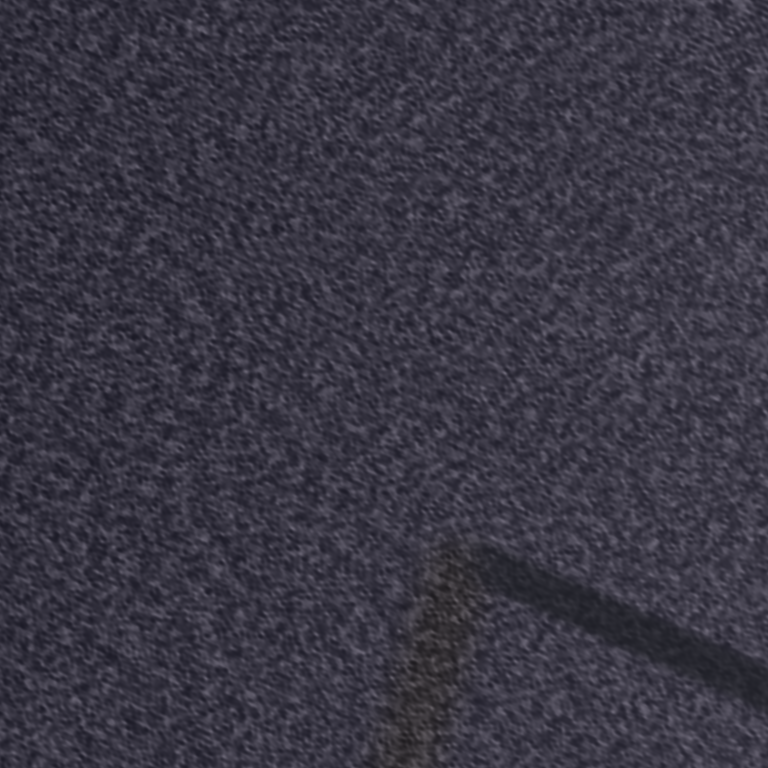
Write a WebGL 1 fragment shader that draws this texture.

```glsl
precision highp float;
// Dark violet-grey woven cloth with a soft shadow bar at the lower right.
// Two stretched noise layers make the slanted fibres, a wavering sine makes
// the twill ribs, and capsule distances shape the bar and a faint brown stain.
uniform vec2 u_resolution;

float hash(vec2 p) {
  return fract(sin(dot(p, vec2(127.1, 311.7))) * 43758.5453);
}

float valueNoise(vec2 p) {
  vec2 cell = floor(p);
  vec2 f = fract(p);
  f = f * f * (3.0 - 2.0 * f);
  float low = mix(hash(cell), hash(cell + vec2(1.0, 0.0)), f.x);
  float high = mix(hash(cell + vec2(0.0, 1.0)), hash(cell + 1.0), f.x);
  return mix(low, high, f.y);
}

// Coordinates whose x axis runs along the given angle
vec2 alongAngle(vec2 p, float angle) {
  float c = cos(angle);
  float s = sin(angle);
  return vec2(c * p.x + s * p.y, c * p.y - s * p.x);
}

float segmentDistance(vec2 p, vec2 a, vec2 b) {
  vec2 ab = b - a;
  float t = clamp(dot(p - a, ab) / dot(ab, ab), 0.0, 1.0);
  return length(p - a - ab * t);
}

// Signed fibre and rib relief around zero
float weave(vec2 p) {
  vec2 warp = alongAngle(p, -0.45) * vec2(125.0, 235.0);
  vec2 weft = alongAngle(p, -1.0) * vec2(130.0, 225.0);
  float fibres = 0.165 * (valueNoise(warp) - 0.5)
               + 0.135 * (valueNoise(weft + 37.0) - 0.5);

  vec2 rib = alongAngle(p, 0.48);
  float waver = 2.5 * valueNoise(rib * vec2(22.0, 30.0));
  float ribStrength = 0.004 + 0.012 * valueNoise(rib * 14.0 + 9.0);
  float ribs = ribStrength * sin(rib.y * 370.0 + waver);

  float patches = 0.022 * (valueNoise(rib * vec2(25.0, 48.0) + 71.0) - 0.5);
  float relief = fibres + ribs + patches;
  return relief + 2.0 * relief * relief - 0.003;
}

void main() {
  vec2 uv = gl_FragCoord.xy / u_resolution;
  float relief = weave(uv);

  // Light grows from the upper left to the lower right
  float light = 0.211 + 0.046 * uv.x - 0.012 * uv.y;

  // Shadow bar: smooth inside, blurred at its edges and tip
  float barDistance = segmentDistance(uv, vec2(0.615, 0.272), vec2(1.08, 0.066));
  float bar = 1.0 - smoothstep(0.018, 0.036, barDistance);
  bar *= smoothstep(0.57, 0.67, uv.x);
  light = mix(light, 0.155, 0.95 * bar);
  relief *= 1.0 - 0.65 * bar;

  // Faint brown stain falling from the tip of the bar
  float stainDistance = segmentDistance(uv, vec2(0.595, 0.25), vec2(0.52, -0.02));
  float stain = (1.0 - smoothstep(0.01, 0.075, stainDistance)) * (1.0 - bar);
  light -= 0.022 * stain;

  float value = light + relief;
  vec3 color = vec3(value, value * 0.96, value + 0.042);
  color += vec3(0.008, 0.002, -0.032) * stain;
  color += vec3(-0.004, 0.003, -0.014) * bar;
  gl_FragColor = vec4(clamp(color, 0.0, 1.0), 1.0);
}
```
